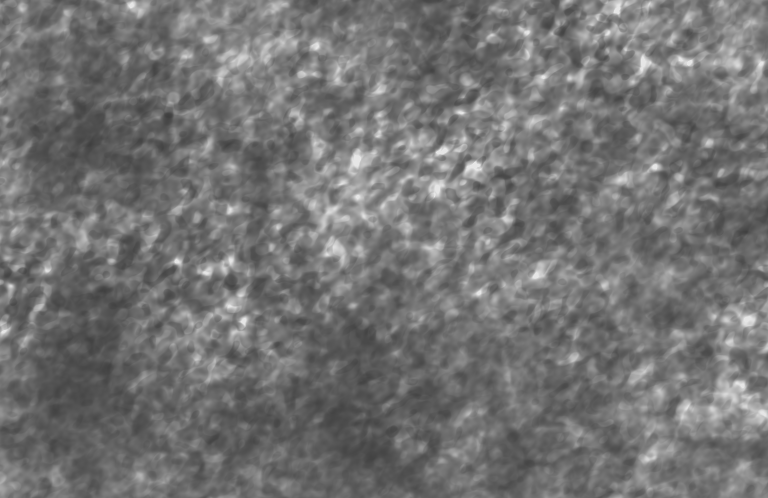
A WebGL 2 fragment shader for this texture:

```glsl
#version 300 es
precision highp float;
// Weathered grey stone: ragged cloudy patches under small slanted grains.
// Gradient noise gives both; crisp flecks, pits and hollows are thresholded noise,
// then light relief and faint straight scuffs are added before tone mapping.

uniform vec2 u_resolution;
out vec4 fragColor;

const float GRAIN_ANGLE = 0.62;
const float GRAIN_STRETCH = 1.3;
const vec2 LIGHT_STEP = vec2(0.011, -0.016);

// Integer hash of a lattice cell, from 0 to 1
float hash(ivec2 cell, int seed) {
  uvec2 q = uvec2(cell + seed * 131) * uvec2(1597u, 3571u);
  uint h = (q.x ^ (q.y << 7)) * 2654435u + q.y;
  h = (h ^ (h >> 15)) * 739391u;
  h = (h ^ (h >> 13)) * 974711u;
  h ^= h >> 16;
  return float(h & 65535u) / 65535.0;
}

float cornerSlope(ivec2 cell, vec2 offset, int seed) {
  float angle = 6.28319 * hash(cell, seed);
  return dot(vec2(cos(angle), sin(angle)), offset);
}

// Gradient noise, roughly -0.7 to 0.7
float noise(vec2 p, int seed) {
  vec2 base = floor(p);
  vec2 f = p - base;
  ivec2 cell = ivec2(base);
  vec2 w = f * f * f * (f * (f * 6.0 - 15.0) + 10.0);
  float a = cornerSlope(cell, f, seed);
  float b = cornerSlope(cell + ivec2(1, 0), f - vec2(1, 0), seed);
  float c = cornerSlope(cell + ivec2(0, 1), f - vec2(0, 1), seed);
  float d = cornerSlope(cell + ivec2(1, 1), f - vec2(1, 1), seed);
  return mix(mix(a, b, w.x), mix(c, d, w.x), w.y);
}

// Sum of octaves, each finer and weaker than the last
float layeredNoise(vec2 p, int octaves, float gain, int seed) {
  float sum = 0.0;
  float weight = 1.0;
  for (int i = 0; i < octaves; i++) {
    sum += weight * noise(p, seed + i);
    p = p * 2.17 + 3.7;
    weight *= gain;
  }
  return sum;
}

// Turn and squeeze space so that features lie along one direction
vec2 alongGrain(vec2 p, float angle, float stretch) {
  float c = cos(angle);
  float s = sin(angle);
  return vec2(c * p.x + s * p.y, (c * p.y - s * p.x) * stretch);
}

float grainHeight(vec2 p) {
  return layeredNoise(alongGrain(p, GRAIN_ANGLE, GRAIN_STRETCH) * 21.0, 2, 0.8, 20);
}

// Scattered crisp blobs where the noise peaks
float spots(vec2 p, float frequency, int seed) {
  vec2 q = alongGrain(p, GRAIN_ANGLE, GRAIN_STRETCH) * frequency;
  return smoothstep(0.14, 0.36, noise(q, seed));
}

// Thin line of given half width around zero
float softLine(float distance, float halfWidth) {
  return exp(-pow(distance / halfWidth, 2.0));
}

void main() {
  vec2 p = gl_FragCoord.xy / u_resolution.y;

  // Broad patches, a little darker toward the lower edge
  float patches = 2.0 * layeredNoise(p * 2.5 + 5.0, 4, 0.88, 1);
  patches -= 0.3 * (1.0 - smoothstep(0.0, 0.5, p.y));

  // Dark hollows with ragged outlines
  float basin = layeredNoise(p * 6.5 + 2.0, 4, 0.5, 60);
  float hollows = smoothstep(0.2, 0.42, basin);

  // Grains fade in and out and are calmer low down and inside hollows
  float roughness = 1.0 + 0.9 * noise(p * 3.6, 9);
  roughness *= mix(0.7, 1.1, smoothstep(0.05, 0.5, p.y)) * (1.0 - 0.35 * hollows);
  float relief = grainHeight(p) - 0.6 * grainHeight(p + LIGHT_STEP);
  float flecks = spots(p, 22.0, 30) + 0.7 * spots(p, 36.0, 32);
  float pits = spots(p + LIGHT_STEP, 23.0, 31) + 0.7 * spots(p, 38.0, 33);
  float grains = roughness * (1.25 * relief + 0.95 * (flecks - pits));

  // Fine tooth and faint upright and level scuffs
  float tooth = 0.85 * noise(alongGrain(p, GRAIN_ANGLE, 1.2) * 62.0, 40);
  float upright = softLine(mod(p.x - 0.05, 0.61) - 0.305, 0.008);
  float level = softLine(p.y - 0.18, 0.006);
  float wear = smoothstep(-0.2, 0.4, noise(p * 4.0, 50));
  float scuffs = 0.4 * wear * max(upright, level);

  // Exponential tone keeps shadows shallow and lets highlights run bright
  float tone = patches - 0.7 * hollows + grains + tooth + scuffs;
  float grey = 0.16 + 0.295 * exp(0.31 * tone);
  fragColor = vec4(vec3(min(grey, 0.9)), 1.0);
}
```
